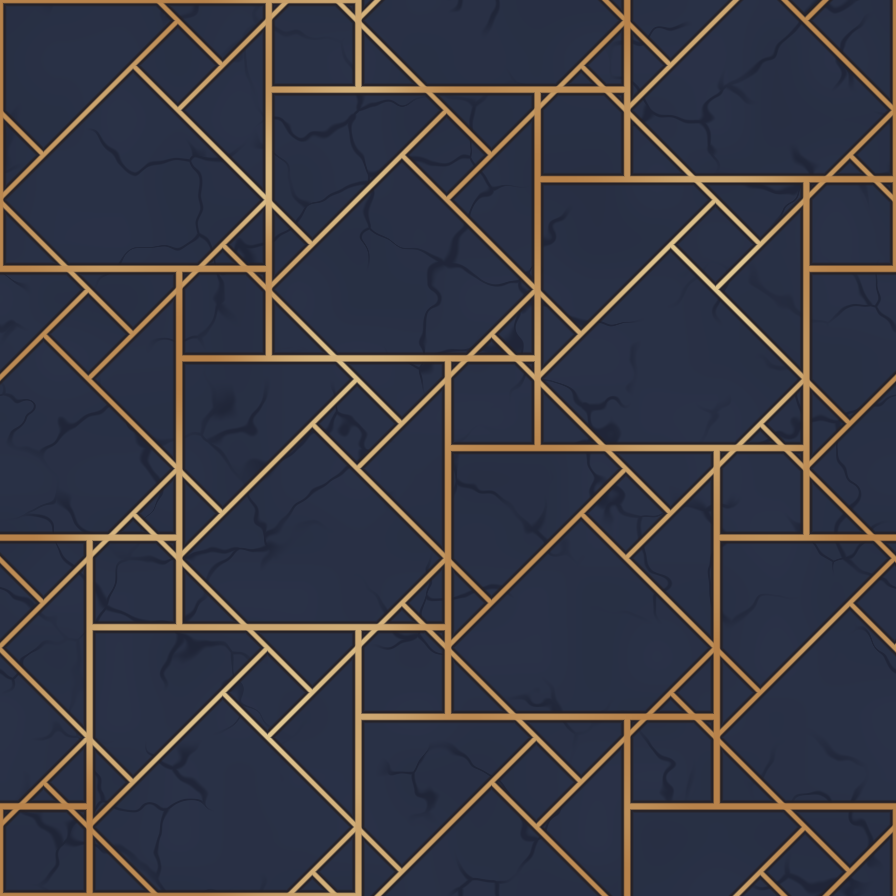
Reproduce this pattern procedurally as a Shadertoy shader.

```glsl
// Gold lattice on cracked navy stone: a tiling of large and small squares (sides 3 and 1)
// overlaid by the same tiling turned 45 degrees and shrunk by sqrt(2).
// Lines are segment distances on a skewed lattice; cracks are warped Voronoi borders.

const float UNITS = 10.0;          // lattice units across; ten tiles fill the canvas
const float BAR_HALF = 0.036;      // half width of upright lines
const float DIAGONAL_HALF = 0.026; // half width of slanted lines
const float ROOT2 = 1.41421;
const vec2 DIAGONAL_ORIGIN = vec2(-0.785, -1.755);

const vec3 NAVY = vec3(0.16, 0.19, 0.272);
const vec3 CRACK = vec3(0.115, 0.135, 0.205);
const vec3 RIM = vec3(0.145, 0.125, 0.14);
const vec3 DEEP_GOLD = vec3(0.72, 0.51, 0.29);
const vec3 PALE_GOLD = vec3(0.88, 0.78, 0.57);

float hash(vec2 p) {
    return fract(sin(dot(p, vec2(127.1, 311.7))) * 43758.5453);
}

// Value noise that repeats every "period" cells
float noise(vec2 p, float period) {
    vec2 i = floor(p);
    vec2 f = fract(p);
    f = f * f * (3.0 - 2.0 * f);
    float a = hash(mod(i, period));
    float b = hash(mod(i + vec2(1, 0), period));
    float c = hash(mod(i + vec2(0, 1), period));
    float d = hash(mod(i + vec2(1, 1), period));
    return mix(mix(a, b, f.x), mix(c, d, f.x), f.y);
}

// Distance to the edges of a two-square tiling with sides 3 and 1
float squareTiling(vec2 p) {
    vec2 cell = floor(vec2(3.0 * p.x + p.y, 3.0 * p.y - p.x) / 10.0);
    float nearest = 1e3;
    for (int j = -1; j <= 1; j++)
    for (int i = -1; i <= 1; i++) {
        vec2 k = cell + vec2(i, j);
        vec2 q = p - k.x * vec2(3, 1) - k.y * vec2(-1, 3);
        float across = length(vec2(q.x - clamp(q.x, 0.0, 4.0), q.y));
        float down = length(vec2(q.x - 3.0, q.y - clamp(q.y, 0.0, 4.0)));
        nearest = min(nearest, min(across, down));
    }
    return nearest;
}

// Gap between the two nearest Voronoi sites; zero on a cell border
float voronoiBorder(vec2 p, float period) {
    vec2 cell = floor(p);
    float first = 9.0;
    float second = 9.0;
    for (int j = -1; j <= 1; j++)
    for (int i = -1; i <= 1; i++) {
        vec2 c = cell + vec2(i, j);
        vec2 id = mod(c, period);
        float d = length(c + vec2(hash(id), hash(id + 37.0)) - p);
        second = min(second, max(first, d));
        first = min(first, d);
    }
    return second - first;
}

// Broken, wandering crack lines, 0 to 1
float cracks(vec2 p) {
    vec2 coarse = vec2(noise(p * 2.0, 20.0), noise(p * 2.0 + 7.0, 20.0)) - 0.5;
    vec2 fine = vec2(noise(p * 6.0, 60.0), noise(p * 6.0 + 19.0, 60.0)) - 0.5;
    float border = voronoiBorder(p + 0.5 * coarse + 0.16 * fine, UNITS);
    float presence = smoothstep(0.36, 0.7, noise(p * 1.5 + 3.0, 15.0));
    float width = mix(0.03, 0.11, noise(p * 3.0 + 11.0, 30.0));
    return presence * (1.0 - smoothstep(0.2 * width, width, border));
}

float stroke(float dist, float halfWidth, float soft) {
    return 1.0 - smoothstep(halfWidth - soft, halfWidth + soft, dist);
}

// Gold brightness drifting slowly over the surface
vec3 gold(vec2 p, float lift) {
    float sheen = noise(p * 0.5, 5.0) * 0.7 + noise(p + 5.0, 10.0) * 0.3;
    return mix(DEEP_GOLD, PALE_GOLD, clamp(smoothstep(0.2, 0.9, sheen) + lift, 0.0, 1.0));
}

void mainImage(out vec4 fragColor, in vec2 fragCoord) {
    float side = min(iResolution.x, iResolution.y);
    vec2 p = fragCoord / side * UNITS;
    p.y = UNITS - p.y;
    float soft = max(0.012, 0.8 * UNITS / side);

    // Both line sets
    float bars = squareTiling(p);
    vec2 turned = vec2(p.x + p.y, p.y - p.x) - DIAGONAL_ORIGIN;
    float diagonals = squareTiling(turned) / ROOT2;

    // Stone ground
    vec3 color = NAVY * (0.97 + 0.06 * noise(p * 1.5, 15.0));
    color = mix(color, CRACK, 0.8 * cracks(p));

    // Dark rim, then slanted and upright gold
    float edge = min(bars - BAR_HALF, diagonals - DIAGONAL_HALF);
    color = mix(color, RIM, 0.9 * stroke(edge, 0.03, 0.015));
    color = mix(color, gold(p, 0.12), stroke(diagonals, DIAGONAL_HALF, soft));
    color = mix(color, gold(p, -0.05), stroke(bars, BAR_HALF, soft));

    fragColor = vec4(color, 1.0);
}
```
